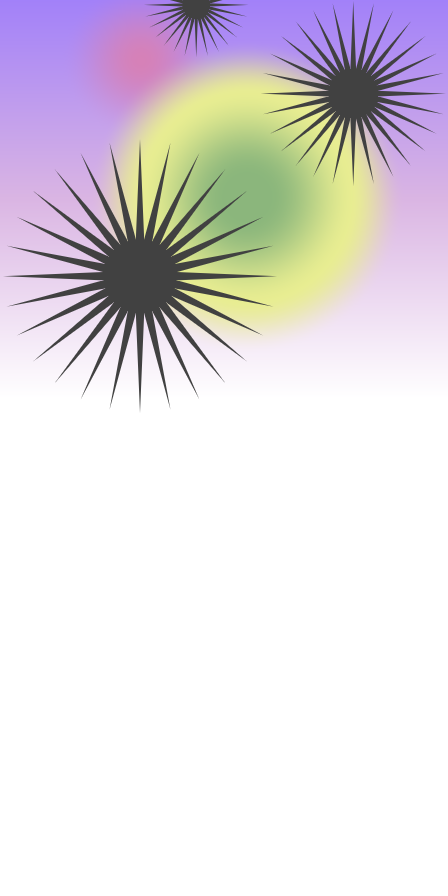
Write a Shadertoy shader that draws this background.

```glsl
// Dark spiky starbursts over soft glowing discs on a violet sky fading to white.
// The sky is a vertical gradient, glows are radial gradients, and each
// starburst folds the angle into one tapered spike with analytic coverage.

const float TAU = 6.2831853;

// Lengths are in canvas widths on a canvas two units tall
const float CANVAS_HEIGHT = 2.0;
const float SKY_BOTTOM = 1.11;
const float SKY_MIDDLE = 1.555;

const vec3 SKY_TOP_COLOR = vec3(0.635, 0.505, 0.975);
const vec3 SKY_MID_COLOR = vec3(0.855, 0.710, 0.890);
const vec3 PAPER_COLOR = vec3(1.0);
const vec3 PINK = vec3(0.850, 0.500, 0.700);
const vec3 GREEN = vec3(0.545, 0.715, 0.485);
const vec3 YELLOW = vec3(0.910, 0.930, 0.570);
const vec3 INK = vec3(0.255);

const vec2 PINK_CENTER = vec2(0.315, 1.865);
const float PINK_RADIUS = 0.18;
const vec2 DISC_CENTER = vec2(0.552, 1.560);
const float DISC_RADIUS = 0.352;
const float GREEN_EDGE = 0.14;  // fractions of the disc radius
const float YELLOW_EDGE = 0.69;

const float SPIKES = 28.0;
const float CORE_RATIO = 0.272; // valley radius over tip radius
const int STAR_COUNT = 3;
// Centre x, centre y, tip radius
const vec3 STARS[STAR_COUNT] = vec3[STAR_COUNT](
    vec3(0.3125, 1.3835, 0.306),
    vec3(0.7885, 1.7910, 0.207),
    vec3(0.4380, 1.9890, 0.117)
);

vec3 skyColor(float y) {
    vec3 lower = mix(PAPER_COLOR, SKY_MID_COLOR, clamp((y - SKY_BOTTOM) / (SKY_MIDDLE - SKY_BOTTOM), 0.0, 1.0));
    float upper = clamp((y - SKY_MIDDLE) / (CANVAS_HEIGHT - SKY_MIDDLE), 0.0, 1.0);
    return mix(lower, SKY_TOP_COLOR, upper);
}

// Coverage of a star whose straight-sided spikes meet at the core radius
float starCoverage(vec2 p, float tipRadius, float pixel) {
    float sector = TAU / SPIKES;
    float angle = mod(atan(p.y, p.x) + 0.5 * sector, sector) - 0.5 * sector;
    vec2 q = length(p) * vec2(cos(angle), abs(sin(angle)));
    vec2 valley = CORE_RATIO * tipRadius * vec2(cos(0.5 * sector), sin(0.5 * sector));
    float halfWidth = max(tipRadius - q.x, 0.0) * valley.y / (tipRadius - valley.x);
    // Box-filtered strip, so thin tips fade out instead of spreading
    float spike = clamp((halfWidth - q.y) / pixel + 0.5, 0.0, 1.0)
                - clamp((-halfWidth - q.y) / pixel + 0.5, 0.0, 1.0);
    float core = clamp((valley.x - length(p)) / pixel + 0.5, 0.0, 1.0);
    return max(spike, core);
}

void mainImage(out vec4 fragColor, in vec2 fragCoord) {
    float pixel = CANVAS_HEIGHT / iResolution.y;
    vec2 p = fragCoord * pixel;
    vec3 color = skyColor(p.y);

    // Pink glow
    float pinkDistance = length(p - PINK_CENTER) / PINK_RADIUS;
    color = mix(color, PINK, 0.92 * (1.0 - smoothstep(0.0, 1.0, pinkDistance)));

    // Green disc with a yellow rim dissolving into the sky
    float discDistance = length(p - DISC_CENTER) / DISC_RADIUS;
    vec3 discColor = mix(GREEN, YELLOW, smoothstep(GREEN_EDGE, YELLOW_EDGE, discDistance));
    color = mix(color, discColor, 1.0 - smoothstep(YELLOW_EDGE - 0.04, 1.0, discDistance));

    // Starbursts
    for (int i = 0; i < STAR_COUNT; i++) {
        color = mix(color, INK, starCoverage(p - STARS[i].xy, STARS[i].z, pixel));
    }

    fragColor = vec4(color, 1.0);
}
```
